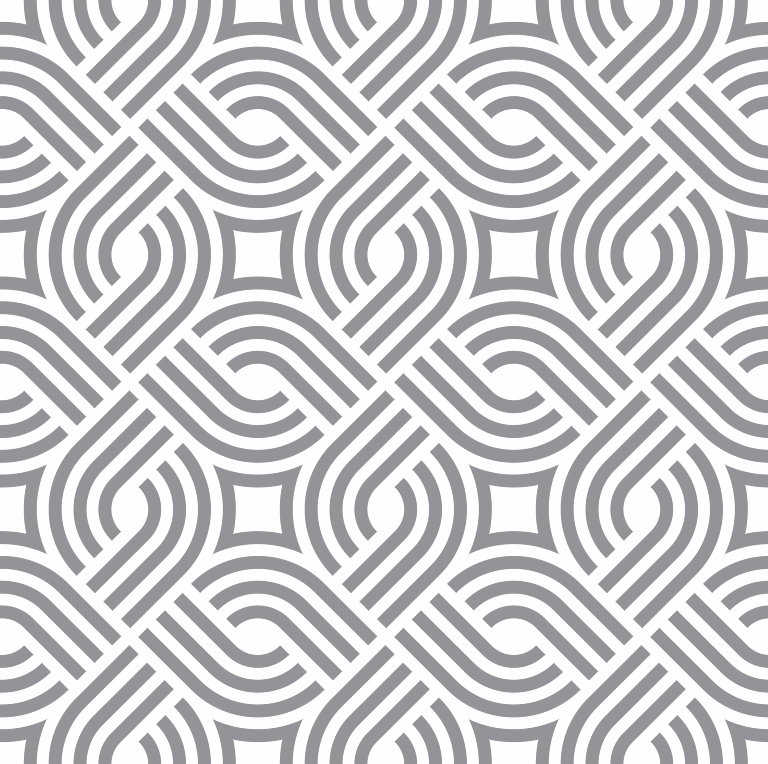
Reproduce this pattern procedurally as a WebGL 1 fragment shader.

```glsl
precision highp float;
// Seamless lattice of interwoven three-line bands that loop around small concave squares.

uniform vec2 u_resolution;

#define REPEATS 3.0                     // tiles across and down
#define SPACING 0.0972                  // distance between lines, in tiles
#define STROKE 0.0508                   // line width, in tiles
#define CROSSING vec2(0.507, 0.5)       // place of the crossing in a tile
#define EDGE_SOFTNESS 0.58              // half width of the smoothed edge, in pixels
#define LINE_COLOR vec3(0.58, 0.582, 0.598)
#define GROUND_COLOR vec3(0.995)

const float DIAGONAL = 0.70710678;
const float HALF_DIAGONAL = 0.5 * DIAGONAL;   // leaf centre to crossing, across a band

// Offset from the centre of the nearest repeat at the given anchor.
vec2 wrapAround(vec2 p, vec2 anchor) {
  return fract(p - anchor + 0.5) - 0.5;
}

// Three parallel lines: an arc over the leaf that runs out straight to the lower right.
float bandDistance(vec2 p) {
  float along = (p.x - p.y) * DIAGONAL;
  float across = (p.x + p.y) * DIAGONAL;

  // The arc centre lies half a line spacing below the leaf centre.
  vec2 c = p + vec2(0.0, 0.5 * SPACING);
  float radius = c.x > c.y ? (c.x + c.y) * DIAGONAL : length(c);
  float index = clamp(floor(radius / SPACING), 1.0, 3.0);
  float d = abs(radius - (index + 0.5) * SPACING) - 0.5 * STROKE;

  // Square cuts: at the crossing, and where the arc dips under the other band.
  float crossingCut = along - (HALF_DIAGONAL - 0.25 * SPACING);
  float underCut = -across - (HALF_DIAGONAL - 3.25 * SPACING);
  return max(d, max(crossingCut, underCut));
}

// A leaf is a band and its half turn.
float leafDistance(vec2 p) {
  return min(bandDistance(p), bandDistance(-p));
}

// Concave square frame whose sides run parallel to the four nearby leaves.
float frameDistance(vec2 p) {
  vec2 q = abs(p);
  float reach = 0.5 + 0.5 * SPACING;
  float radius = min(length(vec2(q.x, reach - q.y)), length(vec2(reach - q.x, q.y)));
  float side = abs(radius - 4.5 * SPACING) - 0.5 * STROKE;
  return max(side, (q.x + q.y - 0.5) * DIAGONAL);
}

void main() {
  vec2 tile = gl_FragCoord.xy / u_resolution * REPEATS - CROSSING;

  vec2 wide = wrapAround(tile, vec2(0.5, 0.0));
  vec2 tall = wrapAround(tile, vec2(0.0, 0.5));
  vec2 square = wrapAround(tile, vec2(0.5));

  // Tall leaves are wide leaves turned by a quarter.
  float d = min(leafDistance(wide), leafDistance(vec2(tall.y, -tall.x)));
  d = min(d, frameDistance(square));

  float soft = EDGE_SOFTNESS * REPEATS / min(u_resolution.x, u_resolution.y);
  float ink = 1.0 - smoothstep(-soft, soft, d);
  gl_FragColor = vec4(mix(GROUND_COLOR, LINE_COLOR, ink), 1.0);
}
```
